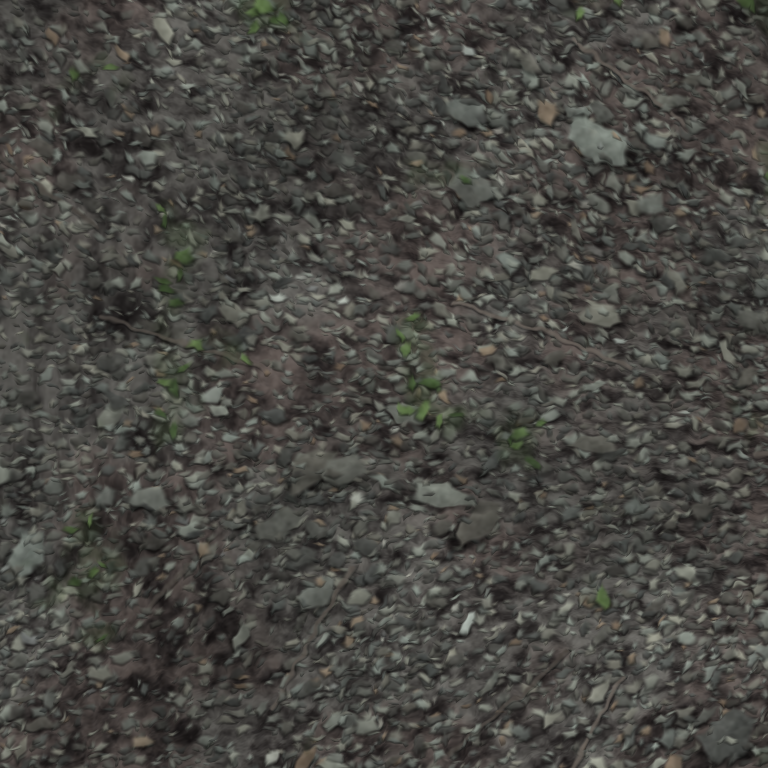
Give the GLSL for this texture, as a three.js fragment shader.

```glsl
// Damp slate scree on dark soil, with small plants, dead leaves and twigs.
// Layers of jittered convex shards, from grit to slabs, are scattered over
// noisy earth; each shard shades the ground below it.

varying vec2 vUv;

const float TAU = 6.28319;
const float EDGE = 0.0034;         // softness of every outline
const float WOBBLE = 0.007;        // raggedness of every outline
const float SHADOW = 0.46;         // darkness below a shard
const float TILT_LOW = 0.5;        // bedding direction at the bottom
const float TILT_HIGH = -0.45;     // bedding direction at the top
const float TWIG_CELLS = 4.0;
const float TWIG_SHARE = 0.4;
const float EXPOSURE = 1.1;
const vec3 PIT = vec3(0.09, 0.08, 0.08);
const vec3 EARTH = vec3(0.34, 0.335, 0.32);
const vec3 RED_EARTH = vec3(0.325, 0.295, 0.28);
const vec3 SLATE_DARK = vec3(0.22, 0.22, 0.215);
const vec3 SLATE_PALE = vec3(0.48, 0.495, 0.465);
const vec3 DEAD_LEAF = vec3(0.44, 0.37, 0.30);
const vec3 LEAF_DARK = vec3(0.20, 0.26, 0.16);
const vec3 LEAF_PALE = vec3(0.33, 0.41, 0.25);
const vec3 TWIG = vec3(0.29, 0.27, 0.25);

vec3 hash3(vec2 p) {
  vec3 q = fract(p.xyx * vec3(0.1031, 0.1030, 0.0973));
  q += dot(q, q.yxz + 33.33);
  return fract((q.xxy + q.yzz) * q.zyx);
}

float noise(vec2 p) {
  vec2 i = floor(p), f = fract(p);
  f = f * f * (3.0 - 2.0 * f);
  float low = mix(hash3(i).x, hash3(i + vec2(1.0, 0.0)).x, f.x);
  float high = mix(hash3(i + vec2(0.0, 1.0)).x, hash3(i + 1.0).x, f.x);
  return mix(low, high, f.y);
}

float fbm(vec2 p) {
  float sum = 0.0, weight = 0.5;
  for (int i = 0; i < 4; i++) {
    sum += weight * noise(p);
    p = mat2(1.6, 1.2, -1.2, 1.6) * p + 7.3;
    weight *= 0.55;
  }
  return sum / 1.01;
}

vec2 rotate(vec2 p, float a) {
  float c = cos(a), s = sin(a);
  return vec2(c * p.x + s * p.y, c * p.y - s * p.x);
}

float bedding(vec2 uv) {
  return mix(TILT_LOW, TILT_HIGH, smoothstep(0.1, 0.8, uv.y + 0.15 * (uv.x - 0.5)));
}

float plantClump(vec2 uv) {
  return smoothstep(0.66, 0.8, fbm(uv * 9.0 + 41.0) + 0.1 * (uv.y - 0.6));
}

// Convex five-sided outline of about unit radius
float shardDistance(vec2 p, vec2 id) {
  float d = -1.0;
  for (int i = 0; i < 5; i++) {
    vec3 r = hash3(id + float(i) * 17.3);
    float a = (float(i) + 0.6 * r.x) * TAU / 5.0;
    d = max(d, dot(p, vec2(cos(a), sin(a))) - mix(0.62, 1.0, r.y));
  }
  return max(d, length(p) - 1.1);
}

vec3 slateColour(vec3 r) {
  vec3 c = mix(SLATE_DARK, SLATE_PALE, pow(r.x, 1.2));
  c *= mix(vec3(1.02, 0.99, 0.95), vec3(0.97, 1.01, 1.01), r.y);
  c = mix(c, DEAD_LEAF, 0.7 * step(0.97, r.z));
  return c + 0.12 * step(r.z, 0.02);
}

// Paints one layer of shards, or of living leaves, over the ground
void scatter(inout vec3 ground, vec2 uv, float cells, float cover, float seed, bool leaves) {
  vec2 g = uv * cells, home = floor(g);
  for (int j = -1; j <= 1; j++) for (int i = -1; i <= 1; i++) {
    vec2 id = home + vec2(float(i), float(j)), key = id + seed;
    vec3 place = hash3(key), form = hash3(key + 51.7), tone = hash3(key + 113.1);
    vec2 centre = (id + place.xy) / cells;
    float share = leaves ? plantClump(centre) : mix(0.4, 1.45, noise(centre * 6.0 + 3.0));
    if (place.z > cover * share) continue;
    vec2 offset = g - id - place.xy;
    float size = mix(0.34, 0.64, form.y * form.y);
    float spread = leaves ? TAU : 1.5;
    vec2 p = rotate(offset, bedding(centre) + (form.x - 0.5) * spread);
    p /= size * vec2(1.0, mix(0.36, 0.75, form.z));
    float d = shardDistance(p, key);
    float soft = EDGE * cells / (size * 0.75);
    float below = smoothstep(0.3, -0.6, offset.y / size);
    ground *= 1.0 - SHADOW * below * (1.0 - smoothstep(0.0, 0.6, d));
    vec3 c = leaves ? mix(LEAF_DARK, LEAF_PALE, tone.x) : slateColour(tone);
    c *= 0.97 + 0.13 * p.y + 0.26 * (noise(uv * 85.0 + seed) - 0.5);
    ground = mix(ground, c, 0.88 * (1.0 - smoothstep(-soft, soft, d)));
  }
}

void addTwigs(inout vec3 ground, vec2 uv) {
  vec2 g = uv * TWIG_CELLS, home = floor(g);
  for (int j = -1; j <= 1; j++) for (int i = -1; i <= 1; i++) {
    vec2 id = home + vec2(float(i), float(j));
    vec3 place = hash3(id + 211.0), form = hash3(id + 307.0);
    if (place.z > TWIG_SHARE) continue;
    vec2 centre = (id + place.xy) / TWIG_CELLS;
    vec2 p = rotate(uv - centre, bedding(centre) * 1.9 + 0.5 * (form.x - 0.5));
    p.y += p.x * p.x * (form.z - 0.5);
    float d = length(vec2(max(abs(p.x) - mix(0.04, 0.13, form.y), 0.0), p.y));
    ground *= 1.0 - 0.4 * (1.0 - smoothstep(0.0, 0.006, abs(p.y + 0.004) + d * 0.5));
    ground = mix(ground, TWIG * (0.8 + 0.5 * form.z), 0.8 * (1.0 - smoothstep(0.0005, 0.0045, d)));
  }
}

void main() {
  vec2 warp = vec2(noise(vUv * 75.0 + 9.0), noise(vUv * 75.0 + 57.0)) - 0.5;
  vec2 uv = vUv + WOBBLE * warp;
  // Earth, drawn out along the bedding
  vec2 along = rotate(uv - 0.5, bedding(uv)) * vec2(34.0, 60.0);
  vec3 earth = mix(EARTH, RED_EARTH, smoothstep(0.4, 0.65, fbm(uv * 6.0 + 19.0)));
  vec3 c = mix(PIT, earth, smoothstep(0.1, 0.85, fbm(along + 60.0)));
  // Grit, chips, stones and slabs
  scatter(c, uv, 84.0, 0.75, 5.0, false);
  scatter(c, uv, 54.0, 0.62, 23.0, false);
  scatter(c, uv, 32.0, 0.36, 47.0, false);
  scatter(c, uv, 12.0, 0.14, 71.0, false);
  addTwigs(c, uv);
  scatter(c, uv, 62.0, 0.32, 89.0, false);
  // Plants
  c = mix(c, LEAF_DARK, 0.3 * plantClump(uv));
  scatter(c, uv, 42.0, 0.8, 131.0, true);
  // Broad light and fine grain
  c *= EXPOSURE * (0.7 + 0.6 * fbm(uv * 5.0 + 80.0));
  c += 0.05 * (noise(vUv * 170.0) - 0.5);
  gl_FragColor = vec4(c, 1.0);
}
```
